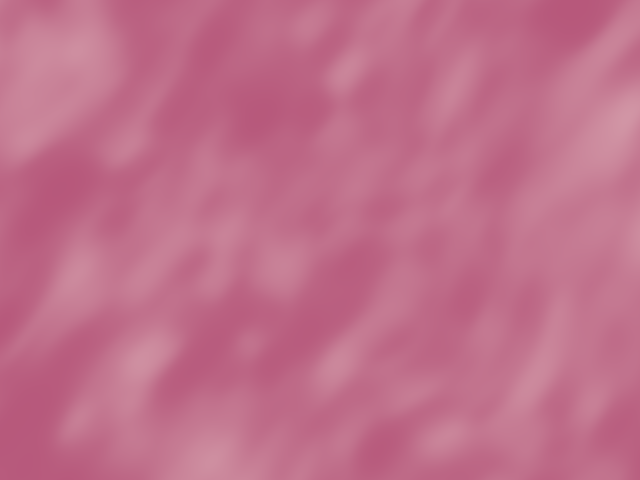
Write a WebGL 2 fragment shader that draws this texture.

```glsl
#version 300 es
precision highp float;
// Soft rose-pink mottling with blurred streaks that lean to the upper right.

#define STREAK_ANGLE 0.96
#define BROAD_SCALE vec2(2.0, 3.0)
#define STREAK_SCALE vec2(4.0, 9.5)
#define GRAIN_SCALE vec2(9.5, 16.0)
#define LAYER_WEIGHTS vec3(0.62, 0.80, 0.52)
#define WARP_AMOUNT 0.07
#define CONTRAST 1.08
#define DARK_FALLOFF 0.58
#define DARK_ROSE vec3(0.708, 0.325, 0.468)
#define MID_ROSE vec3(0.750, 0.430, 0.540)
#define LIGHT_ROSE vec3(0.822, 0.590, 0.650)

uniform vec2 u_resolution;
out vec4 fragColor;

float hash(vec2 p) {
    return fract(sin(dot(p, vec2(127.1, 311.7))) * 43758.5453);
}

// Value noise with quintic blending, centred on zero.
float noise(vec2 p) {
    vec2 cell = floor(p);
    vec2 f = fract(p);
    vec2 blend = f * f * f * (f * (f * 6.0 - 15.0) + 10.0);
    float low = mix(hash(cell), hash(cell + vec2(1.0, 0.0)), blend.x);
    float high = mix(hash(cell + vec2(0.0, 1.0)), hash(cell + vec2(1.0)), blend.x);
    return mix(low, high, blend.y) - 0.5;
}

// Two shifted, slightly turned copies hide the lattice.
float softNoise(vec2 p) {
    vec2 turned = mat2(0.98, 0.2, -0.2, 0.98) * p;
    return (noise(p) + noise(turned + vec2(17.3, 41.8))) * 0.707;
}

void main() {
    vec2 uv = gl_FragCoord.xy / u_resolution.y;

    // Rotate so that x runs along the streaks and y across them.
    float c = cos(STREAK_ANGLE);
    float s = sin(STREAK_ANGLE);
    vec2 p = vec2(c * uv.x + s * uv.y, c * uv.y - s * uv.x);

    // Gentle bending of the streaks.
    p += WARP_AMOUNT * vec2(noise(p * 3.1 + 5.7), noise(p * 3.7 + 23.1));

    // Broad patches, streaks and small soft spots.
    vec3 layers = vec3(softNoise(p * BROAD_SCALE + 3.4),
                       softNoise(p * STREAK_SCALE + 11.9),
                       softNoise(p * GRAIN_SCALE + 29.2));

    // Scale to unit deviation; darks saturate, lights rise evenly.
    float tone = CONTRAST * dot(layers, LAYER_WEIGHTS) / (0.214 * length(LAYER_WEIGHTS));
    float darkness = 1.0 - exp(-max(-tone, 0.0) * DARK_FALLOFF);
    float lightness = clamp(tone / 3.0, 0.0, 1.0);

    vec3 color = mix(MID_ROSE, DARK_ROSE, darkness);
    color = mix(color, LIGHT_ROSE, lightness);
    fragColor = vec4(color, 1.0);
}
```
